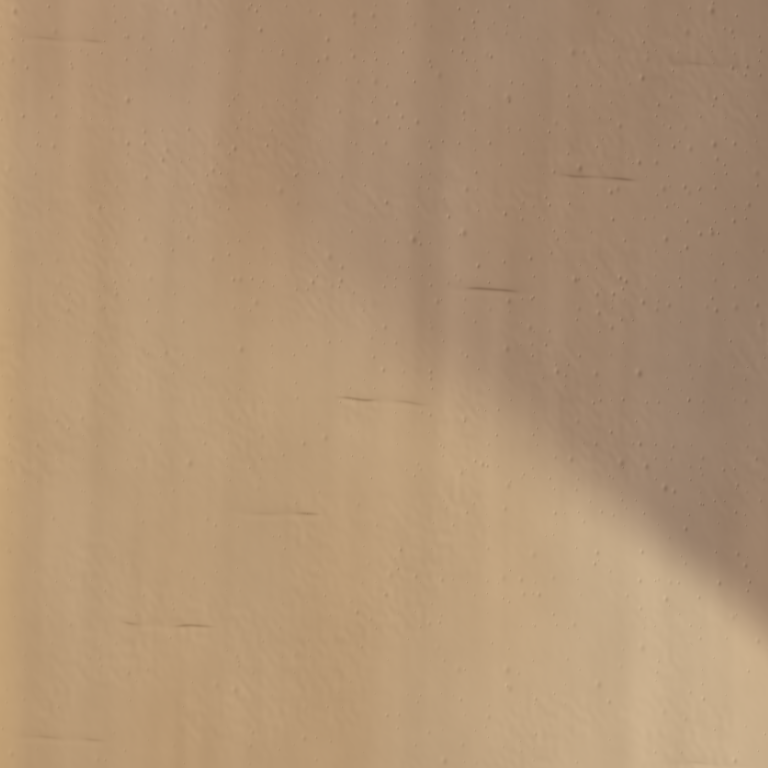
Write a Shadertoy shader that draws this texture.

```glsl
// Pale wooden floor with soft vertical grain, staggered plank joints and a slanting shadow.

const vec3 LIT_TAN = vec3(0.725, 0.605, 0.465);
const vec3 LIT_CREAM = vec3(0.785, 0.680, 0.545);
const vec3 SHADE_TAN = vec3(0.695, 0.570, 0.450);
const vec3 SHADE_BROWN = vec3(0.590, 0.490, 0.408);
const vec3 EDGE_GLOW = vec3(0.045, 0.040, 0.020);
const float PLANK_WIDTH = 0.14;
const float JOINT_STEP = 0.146;
const float JOINT_PERIOD = 0.91;

float hash(vec2 p) {
    return fract(sin(dot(p, vec2(127.1, 311.7))) * 43758.5453);
}

float noise(vec2 p) {
    vec2 i = floor(p), f = fract(p);
    f = f * f * (3.0 - 2.0 * f);
    float low = mix(hash(i), hash(i + vec2(1.0, 0.0)), f.x);
    float high = mix(hash(i + vec2(0.0, 1.0)), hash(i + 1.0), f.x);
    return mix(low, high, f.y);
}

// Noise centred on zero, from -1 to 1
float ripple(vec2 p) {
    return 2.0 * noise(p) - 1.0;
}

// Broad light: a shadow edge that is crisp at the right and fades to the left
vec3 floorLight(vec2 uv) {
    float away = 1.0 - uv.x;
    float edge = 0.17 + 0.9 * away - 0.3 * away * away;
    float softness = 0.055 + 0.32 * away * away;
    float shadow = smoothstep(-softness, softness, uv.y - edge + 0.015 * ripple(uv * 9.0));
    vec3 lit = mix(LIT_TAN, LIT_CREAM, smoothstep(0.4, 0.95, uv.x));
    float depth = smoothstep(0.0, 1.0, uv.x * 0.85 + 0.22 * (uv.y - 0.5));
    vec3 shade = mix(SHADE_TAN, SHADE_BROWN, depth);
    return mix(lit, shade, shadow) + EDGE_GLOW * smoothstep(0.04, 0.0, uv.x);
}

// Long soft streaks that run up the planks
float woodGrain(vec2 uv) {
    float x = uv.x - 0.02 * uv.y + 0.006 * ripple(uv * vec2(4.0, 5.0));
    float broad = ripple(vec2(x * 24.0, uv.y * 1.6));
    float narrow = ripple(vec2(x * 52.0 + 7.0, uv.y * 3.5));
    float fleck = ripple(vec2(x * 95.0, uv.y * 9.0 + 3.0));
    return 0.014 * broad + 0.009 * narrow + 0.004 * fleck;
}

// Faint blotches and slightly embossed surface texture
float mottling(vec2 uv) {
    float blotch = 0.007 * ripple(uv * vec2(17.0, 12.0)) + 0.004 * ripple(uv * 48.0);
    vec2 bump = uv * vec2(140.0, 105.0);
    float relief = noise(bump) - noise(bump + vec2(0.4, 0.3));
    float patches = smoothstep(0.45, 0.85, noise(uv * 15.0 + 4.0));
    return blotch + relief * (0.008 + 0.022 * patches);
}

// Small pits, each with a dark side and a lit side
float pits(vec2 uv, float cells, float share, float strength) {
    vec2 grid = uv * cells;
    vec2 id = floor(grid);
    vec2 centre = 0.3 + 0.4 * vec2(hash(id + 3.7), hash(id + 9.2));
    vec2 d = (fract(grid) - centre) * vec2(1.25, 0.9);
    float radius = mix(0.07, 0.15, hash(id + 5.1));
    vec2 lean = radius * vec2(0.9, -0.6);
    float dark = exp(-dot(d, d) / (radius * radius));
    float bright = exp(-dot(d + lean, d + lean) / (radius * radius));
    float present = step(hash(id), share);
    return present * strength * (0.6 * bright - dark) * (0.4 + hash(id + 1.3));
}

// Short broken joints that climb one step per plank
float joints(vec2 uv) {
    float x = (uv.x - 0.01) / PLANK_WIDTH;
    float plank = floor(x), across = fract(x);
    float height = 0.04 + JOINT_STEP * plank - 0.008 * (across - 0.5);
    height += 0.002 * ripple(vec2(uv.x * 40.0, plank));
    float d = mod(uv.y - height + 0.5 * JOINT_PERIOD, JOINT_PERIOD) - 0.5 * JOINT_PERIOD;
    float span = smoothstep(0.02, 0.2, across) * smoothstep(0.98, 0.75, across);
    float wear = smoothstep(0.2, 0.8, noise(vec2(uv.x * 32.0, plank * 5.0)));
    float crack = exp(-d * d / 0.000004);
    float halo = exp(-d * d / 0.00008);
    float lip = exp(-pow((d + 0.006) / 0.004, 2.0));
    return span * (0.014 * lip - 0.012 * halo - 0.085 * crack * wear);
}

void mainImage(out vec4 fragColor, in vec2 fragCoord) {
    vec2 uv = fragCoord / iResolution.xy;
    vec3 color = floorLight(uv);

    // Surface detail, rougher toward the upper right
    float rough = smoothstep(0.1, 1.6, uv.x + uv.y);
    float detail = woodGrain(uv) + mottling(uv) + joints(uv);
    for (int layer = 0; layer < 3; layer++) {
        float k = float(layer);
        vec2 shifted = uv + vec2(0.37, 0.61) * k;
        detail += pits(shifted, 34.0 + 17.0 * k, 0.06 + 0.12 * rough, 0.03 + 0.045 * rough);
    }
    color += detail * vec3(1.0, 0.97, 0.9);

    // Gentle drift between pinkish and yellowish wood
    color += vec3(0.004, -0.002, -0.008) * ripple(uv * vec2(9.0, 4.0) + 2.0);
    fragColor = vec4(clamp(color, 0.0, 1.0), 1.0);
}
```
